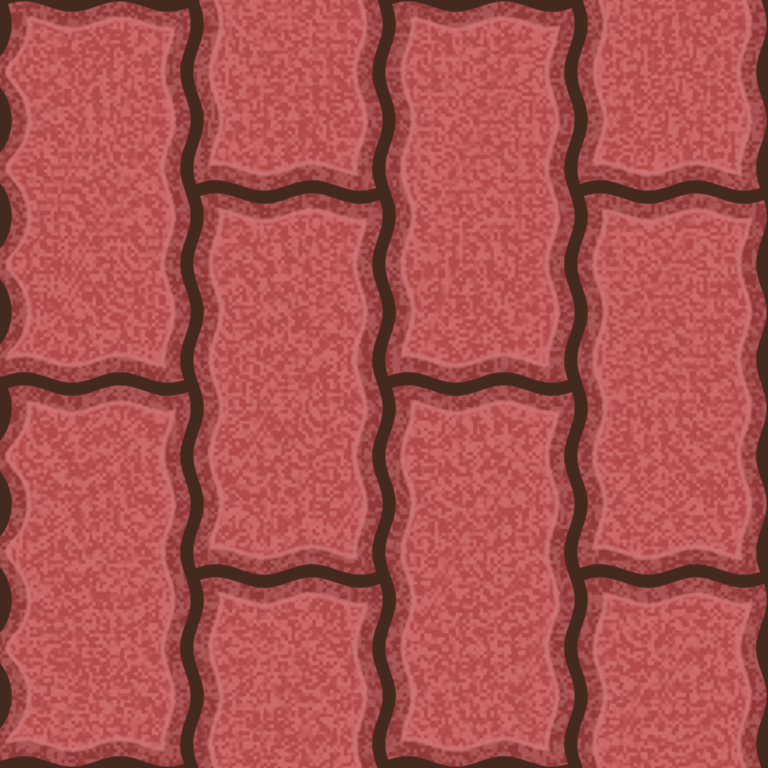
Reproduce this texture procedurally as a Shadertoy shader.

```glsl
// Red paving bricks with wavy edges, pale bevel rims and dark brown joints.

const float TAU = 6.2831853;
const vec2 BRICKS = vec2(4.0, 2.0);      // columns and rows on the canvas
const float WAVES = 8.0;                 // edge waves per canvas
const float WAVE_HEIGHT = 0.0068;
const float JOINT_HALF = 0.0086;         // joint centre to brick edge
const float RIM_DISTANCE = 0.0315;       // joint centre to pale rim
const float RIM_HALF = 0.0045;
const float GRAIN_SCALE = 220.0;

const vec3 JOINT = vec3(0.265, 0.160, 0.120);
const vec3 BEVEL = vec3(0.625, 0.280, 0.280);
const vec3 FACE = vec3(0.750, 0.350, 0.350);
const vec3 RIM = vec3(0.800, 0.455, 0.455);
const vec3 GRAIN = vec3(0.050, 0.060, 0.060);

float hash(vec2 p) {
    return fract(sin(dot(p, vec2(127.1, 311.7))) * 43758.545);
}

float valueNoise(vec2 p) {
    vec2 i = floor(p), f = fract(p);
    f = f * f * (3.0 - 2.0 * f);
    float low = mix(hash(i), hash(i + vec2(1.0, 0.0)), f.x);
    float high = mix(hash(i + vec2(0.0, 1.0)), hash(i + 1.0), f.x);
    return mix(low, high, f.y);
}

// Distance from p to the centre line of the nearest joint.
float jointDistance(vec2 p) {
    vec2 wave = sin(TAU * WAVES * p.yx);
    vec2 q = p + WAVE_HEIGHT * vec2(wave.x, -wave.y);

    // Every other column is shifted by half a brick.
    float column = floor(q.x * BRICKS.x);
    float shift = 0.5 * mod(column, 2.0);
    vec2 cell = fract(q * BRICKS + vec2(0.0, shift));

    // The outermost left bevel is scalloped where its joint leaves the canvas.
    float scallop = column == 0.0 ? 0.014 * pow(0.5 + 0.5 * wave.x, 4.0) : 0.0;
    float left = cell.x / BRICKS.x + scallop;
    float right = (1.0 - cell.x) / BRICKS.x;
    float vertical = min(cell.y, 1.0 - cell.y) / BRICKS.y;
    return min(min(left, right), vertical);
}

vec3 brickColor(float d, float grain, float pixel) {
    float face = smoothstep(-0.003, 0.003, d - RIM_DISTANCE + 0.003);
    vec3 color = mix(BEVEL, FACE, face) + GRAIN * grain;
    float rim = 1.0 - smoothstep(0.0, RIM_HALF + pixel, abs(d - RIM_DISTANCE));
    return mix(color, RIM, 0.85 * rim);
}

void mainImage(out vec4 fragColor, in vec2 fragCoord) {
    vec2 p = fragCoord / iResolution.y;
    float pixel = 1.0 / iResolution.y;

    float d = jointDistance(p);
    float grain = 2.0 * smoothstep(0.2, 0.8, valueNoise(p * GRAIN_SCALE)) - 1.0;
    float brick = smoothstep(-pixel, pixel, d - JOINT_HALF);
    fragColor = vec4(mix(JOINT, brickColor(d, grain, pixel), brick), 1.0);
}
```
